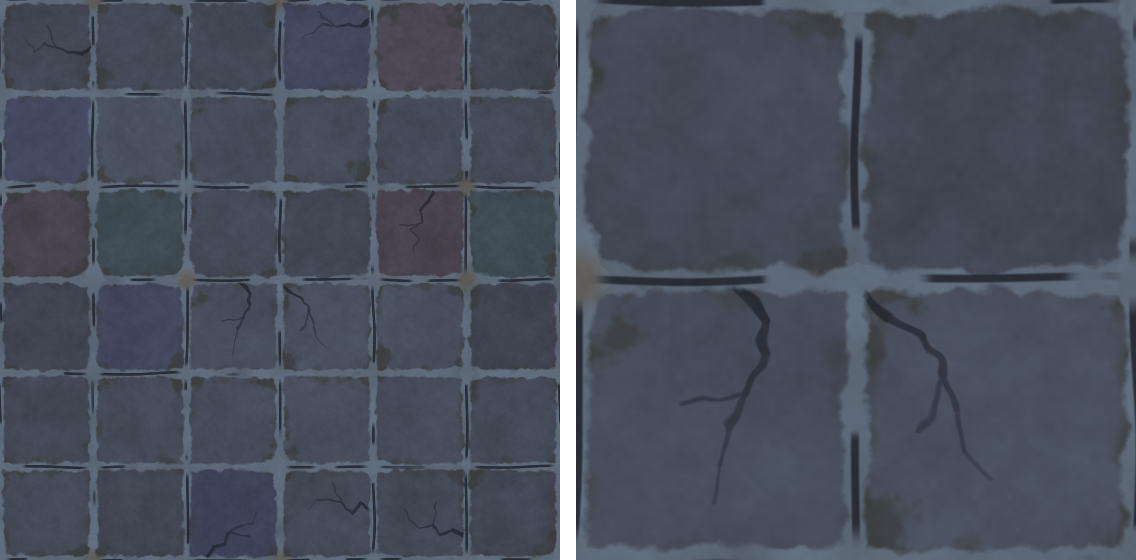
Left: the whole. Right: its middle third, enlarged.
Give the GLSL for this texture, as a WebGL 2 fragment shader.

```glsl
#version 300 es
precision highp float;

uniform vec2 u_resolution;
out vec4 outColor;

const float TILES = 6.0;
const vec3 SLATE_DARK = vec3(0.240, 0.257, 0.305);
const vec3 SLATE_LIGHT = vec3(0.298, 0.324, 0.380);
const vec3 GROUT = vec3(0.395, 0.450, 0.515);
const vec3 GAP = vec3(0.125, 0.135, 0.170);
const vec3 GRIME = vec3(0.225, 0.235, 0.235);
const vec3 RUST = vec3(0.390, 0.365, 0.330);

float hash(vec2 p) {
    return fract(sin(dot(p, vec2(127.1, 311.7))) * 43758.5453);
}

// Value noise that wraps at the canvas border; p is in tiles
float noise(vec2 p, float freq) {
    vec2 cell = floor(p * freq);
    vec2 f = fract(p * freq);
    f = f * f * (3.0 - 2.0 * f);
    float period = TILES * freq;
    vec2 a = mod(cell, period);
    vec2 b = mod(cell + 1.0, period);
    return mix(mix(hash(a), hash(vec2(b.x, a.y)), f.x),
               mix(hash(vec2(a.x, b.y)), hash(b), f.x), f.y);
}

float fbm(vec2 p, float freq) {
    float sum = 0.0;
    float weight = 0.5;
    for (int i = 0; i < 4; i++) {
        sum += weight * noise(p, freq);
        freq *= 2.0;
        weight *= 0.5;
    }
    return sum / 0.9375;
}

float segment(vec2 p, vec2 a, vec2 b) {
    vec2 ab = b - a;
    return length(p - a - ab * clamp(dot(p - a, ab) / dot(ab, ab), 0.0, 1.0));
}

vec2 direction(float angle) {
    return vec2(cos(angle), sin(angle));
}

float stroke(float dist, float width, float soft) {
    return 1.0 - smoothstep(width, width + soft, dist);
}

// Jagged tapering crack with one branch, only on some tiles
float crack(vec2 local, vec2 id, float soft) {
    if (hash(id + 3.7) < 0.70) return 0.0;
    float heading = 6.2832 * hash(id + 8.1);
    vec2 ray = direction(heading);
    vec2 from = 0.5 - 0.48 * ray / max(abs(ray.x), abs(ray.y));
    float ink = 0.0;
    for (int i = 0; i < 6; i++) {
        float k = float(i);
        float turn = 1.9 * (hash(id + 1.7 * k) - 0.5);
        vec2 to = from + 0.14 * direction(heading + turn);
        float width = mix(0.013, 0.001, k / 5.0);
        ink = max(ink, stroke(segment(local, from, to), width, soft) * (1.0 - 0.11 * k));
        if (i == 3) {
            vec2 tip = from + 0.24 * direction(heading - 1.2);
            ink = max(ink, 0.6 * stroke(segment(local, from, tip), 0.003, soft));
        }
        from = to;
    }
    return ink;
}

// Slate colour with per-tile brightness and an occasional tint
vec3 slate(vec2 p, vec2 id) {
    float mottle = 0.6 * fbm(p, 3.0) + 0.4 * fbm(p + 2.3, 12.0);
    float tone = 0.5 + 1.3 * (mottle - 0.5) + 0.65 * (hash(id + 5.3) - 0.5);
    vec3 color = mix(SLATE_DARK, SLATE_LIGHT, clamp(tone, -0.2, 1.2));
    float pick = hash(id + 21.4);
    color += vec3(0.018, -0.022, -0.028) * step(0.92, pick);
    color += vec3(-0.006, -0.008, 0.028) * step(pick, 0.08);
    color += vec3(-0.022, 0.004, -0.012) * step(0.08, pick) * step(pick, 0.14);
    return color;
}

// Joint coverage: x is pale grout, y is the open dark gap
vec2 joint(float across, float along, vec2 spot, float flare, float ragged, float soft) {
    float width = 0.012 + 0.024 * noise(spot + 0.4, 8.0) + flare * exp(-12.0 * along);
    float pale = stroke(abs(across) + ragged, width, soft + 0.018);
    pale *= 0.55 + 0.45 * noise(spot + 1.3, 5.0);
    float open = smoothstep(0.48, 0.60, noise(spot, 3.0)) * smoothstep(0.04, 0.14, along);
    float offset = 0.034 * (noise(spot + 2.6, 2.0) - 0.5);
    return vec2(pale, open * stroke(abs(across - offset), 0.008, soft));
}

void main() {
    vec2 p = gl_FragCoord.xy / u_resolution * TILES;
    float soft = max(0.012, TILES / u_resolution.y);
    vec2 id = floor(p);
    vec2 local = fract(p);
    vec2 node = round(p);
    vec2 toNode = p - node;
    vec2 near = abs(toNode);
    vec2 nodeId = mod(node, TILES);
    vec3 color = slate(p, id);

    // Grime creeping in from edges and worn corners
    float rough = fbm(p + 4.1, 6.0);
    float edge = min(near.x, near.y) + 0.30 * (rough - 0.42);
    color = mix(color, GRIME, 0.55 * (1.0 - smoothstep(0.0, 0.10, edge)));
    float stain = 0.24 * hash(id + nodeId * 2.1 + 6.2);
    float corner = length(near) + 0.5 * (rough - 0.5);
    color = mix(color, GRIME, 0.7 * (1.0 - smoothstep(stain - 0.06, stain + 0.03, corner)));

    // Cracks
    vec2 jitter = 0.035 * (vec2(noise(p, 14.0), noise(p + 3.2, 14.0)) - 0.5);
    color = mix(color, GAP, 0.75 * crack(local + jitter, id, soft));

    // Grout, flaring at the crossings, with broken dark gaps
    float flare = 0.01 + 0.10 * pow(hash(nodeId + 11.9), 3.0);
    float ragged = 0.065 * (fbm(p + 1.7, 14.0) - 0.5);
    vec2 upright = joint(toNode.x, near.y, vec2(node.x, p.y), flare, ragged, soft);
    vec2 level = joint(toNode.y, near.x, vec2(p.x, node.y) + vec2(2.5, 1.0), flare, ragged, soft);
    vec2 cover = max(upright, level);
    float rust = step(0.82, hash(nodeId + 31.3)) * (1.0 - smoothstep(0.04, 0.16, length(near)));
    color = mix(color, mix(GROUT, RUST, 0.8 * rust), cover.x);
    color = mix(color, GAP, 0.85 * cover.y);

    // Fine surface grain
    color += 0.014 * (noise(p + 0.9, 40.0) - 0.5);
    outColor = vec4(color, 1.0);
}
```
